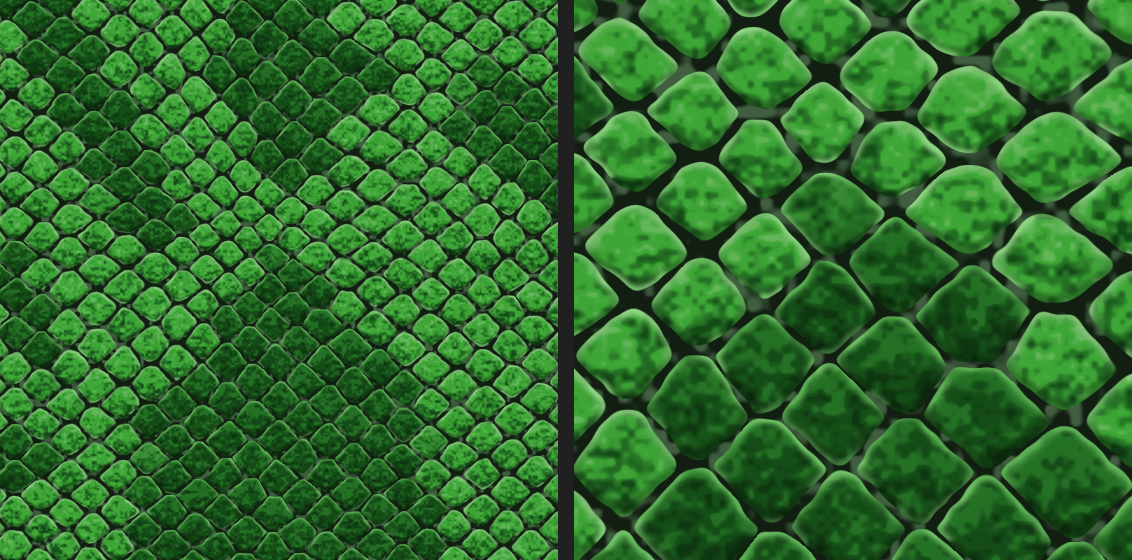
Left, the full canvas; right, a detail of the centre.
Write a Shadertoy shader that draws this texture.

```glsl
// Embossed green reptile leather: staggered rounded scales with bright and dark patches.

const vec2  SPACING     = vec2(0.094, 0.0655); // full lattice step, across and up
const vec2  ORIGIN      = vec2(0.065, 0.705);  // canvas position of one scale
const vec2  METRIC      = vec2(1.0, 1.2);      // stretch that makes cells more diamond-like
const float JITTER      = 0.17;                // irregularity of scale positions
const vec2  PINCH_AT    = vec2(0.47, 0.57);    // where scales become smaller
const float PINCH       = 0.20;
const float PINCH_SIZE  = 0.18;
const float SWAY        = 0.024;               // slow bending of the rows
const float GAP_BRIGHT  = 0.0031;              // half widths of the grooves
const float GAP_DARK    = 0.0020;
const float ROUND_BRIGHT = 0.0034;             // corner softness
const float ROUND_DARK  = 0.0020;
const float RIM_WIDTH   = 0.0036;
const float GRAIN       = 120.0;

const vec3 INK    = vec3(0.08, 0.14, 0.08);
const vec3 DEEP   = vec3(0.08, 0.30, 0.09);
const vec3 MID    = vec3(0.14, 0.44, 0.14);
const vec3 BRIGHT = vec3(0.24, 0.65, 0.21);
const vec3 LIGHT  = vec3(0.51, 0.76, 0.47);
const vec3 DUST   = vec3(0.30, 0.43, 0.30);

float hash(vec2 p) {
    vec3 q = fract(p.xyx * vec3(0.1031, 0.1030, 0.0973));
    q += dot(q, q.yzx + 33.33);
    return fract((q.x + q.y) * q.z);
}

float noise(vec2 p) {
    vec2 i = floor(p), f = fract(p);
    f = f * f * (3.0 - 2.0 * f);
    return mix(mix(hash(i), hash(i + vec2(1, 0)), f.x),
               mix(hash(i + vec2(0, 1)), hash(i + vec2(1, 1)), f.x), f.y);
}

// Slow bending plus local shrinking of the lattice.
vec2 warp(vec2 p) {
    vec2 d = p - PINCH_AT;
    vec2 sway = vec2(noise(p * 4.0 + 7.0), noise(p * 4.0 + 31.0)) - 0.5;
    return p + d * PINCH * exp(-dot(d, d) / (PINCH_SIZE * PINCH_SIZE)) + SWAY * sway;
}

vec2 toLattice(vec2 p) {
    vec2 v = (p - ORIGIN) / SPACING;
    return vec2(v.x + v.y, v.y - v.x) + 0.5;
}

vec2 scaleCentre(vec2 cell) {
    vec2 c = cell + JITTER * (vec2(hash(cell + 50.0), hash(cell + 93.0)) - 0.5);
    return ORIGIN + 0.5 * SPACING * vec2(c.x - c.y, c.x + c.y);
}

float capsule(vec2 p, vec2 a, vec2 b, float radius) {
    vec2 d = b - a;
    return length(p - a - d * clamp(dot(p - a, d) / dot(d, d), 0.0, 1.0)) - radius;
}

// Signed distance to the dark regions: central wedge, upper diamond, side bands.
float darkRegions(vec2 p) {
    float wedge = abs(p.x - 0.51) - min((0.56 - p.y) * 0.85, 0.26);
    float diamond = (abs(p.x - 0.53) / 0.18 + abs(p.y - 0.87) / 0.20 - 1.0) * 0.14;
    float d = min(wedge, diamond);
    d = min(d, capsule(p, vec2(0.10, 0.92), vec2(0.25, 0.61), 0.058));
    d = min(d, capsule(p, vec2(0.88, 0.78), vec2(1.02, 0.69), 0.085));
    d = min(d, capsule(p, vec2(0.00, 0.52), vec2(0.06, 0.37), 0.048));
    d = min(d, capsule(p, vec2(-0.02, 0.99), vec2(0.12, 1.00), 0.040));
    return min(d, length(p - vec2(0.02, 0.19)) - 0.055);
}

void mainImage(out vec4 fragColor, in vec2 fragCoord) {
    vec2 p = fragCoord / iResolution.y;
    vec2 q = warp(p);
    float pixel = 1.0 / iResolution.y;

    // Nearest scale.
    vec2 base = floor(toLattice(q)), cell = base, centre = vec2(0.0);
    float nearest = 1e3;
    for (int j = -1; j <= 1; j++)
    for (int i = -1; i <= 1; i++) {
        vec2 candidate = base + vec2(i, j), c = scaleCentre(candidate);
        vec2 offset = (q - c) * METRIC;
        float d = dot(offset, offset);
        if (d < nearest) { nearest = d; cell = candidate; centre = c; }
    }
    vec2 local = q - centre;
    float variety = hash(cell + 17.0);
    float dark = 1.0 - smoothstep(-0.008, 0.008, darkRegions(centre) + 0.02 * (variety - 0.5));

    // Softly rounded distance to the scale border.
    float softness = mix(ROUND_BRIGHT, ROUND_DARK, dark), sum = 0.0;
    for (int j = -1; j <= 1; j++)
    for (int i = -1; i <= 1; i++) {
        if (i == 0 && j == 0) continue;
        vec2 toward = (scaleCentre(cell + vec2(i, j)) - centre) * METRIC;
        float d = 0.5 * length(toward) - dot(local * METRIC, normalize(toward));
        sum += exp(-d / softness);
    }
    float edge = -softness * log(sum);

    // Grooves, thicker beneath each scale.
    float side = clamp(local.y / (0.38 * SPACING.y), -1.0, 1.0);
    float wobble = noise(p * 100.0) - 0.5;
    float inner = edge - mix(GAP_BRIGHT, GAP_DARK, dark) * (1.0 - 0.75 * side) + 0.003 * wobble;
    float cover = smoothstep(-pixel, pixel, inner);

    // Crinkled surface, lit from above.
    float grain = 0.55 * noise(p * GRAIN * vec2(0.8, 1.3)) + 0.45 * noise(p * GRAIN * 2.0 + 9.0);
    float tone = grain + 0.12 * side + 0.14 * (variety - 0.5);
    vec3 brightSkin = mix(mix(DEEP, MID, smoothstep(0.10, 0.30, tone)), BRIGHT, smoothstep(0.28, 0.56, tone));
    brightSkin = mix(brightSkin, LIGHT, 0.55 * smoothstep(0.64, 0.88, tone));
    vec3 darkSkin = mix(DEEP * 0.70, DEEP, smoothstep(0.15, 0.42, tone));
    darkSkin = mix(darkSkin, MID, smoothstep(0.46, 0.74, tone));
    vec3 skin = mix(brightSkin, darkSkin, dark);
    skin *= mix(0.72, 1.0, smoothstep(0.0, 0.006, inner + 0.004 * side));

    // Worn upper rim and pale flecks along the edges.
    float band = exp(-pow(inner / RIM_WIDTH, 2.0));
    float rim = band * smoothstep(-0.35, 0.30, side) * (0.45 + 0.9 * noise(p * 90.0 + 4.0));
    skin = mix(skin, mix(LIGHT, mix(BRIGHT, LIGHT, 0.5), dark), clamp(rim, 0.0, 0.95));
    float fleck = band * smoothstep(0.60, 0.80, noise(p * 60.0 + 21.0)) * (1.0 - 0.5 * dark);
    skin = mix(skin, LIGHT * 1.15, 0.7 * fleck);

    vec3 groove = mix(INK * 0.85, DUST, 0.8 * smoothstep(0.50, 0.85, noise(p * 130.0 + 60.0)));
    fragColor = vec4(mix(groove, skin, cover), 1.0);
}
```
